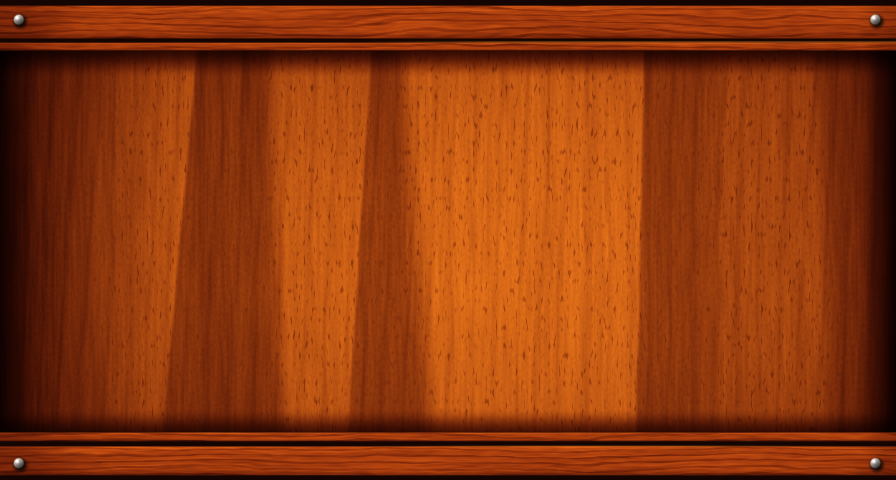
Write a Shadertoy shader that draws this texture.

```glsl
// Varnished wood panel of tapered vertical veneers, framed by horizontal rails
// with a steel pin in each corner. One brightness value drives the wood colour;
// stretched gradient noise gives the grain, growth lines and pores.

vec2 hashGradient(vec2 cell) {
    vec2 h = vec2(dot(cell, vec2(127.1, 311.7)), dot(cell, vec2(269.5, 183.3)));
    return fract(sin(h) * 43758.5) * 2.0 - 1.0;
}

float gradientNoise(vec2 p) {
    vec2 i = floor(p), f = p - i;
    vec2 u = f * f * f * (f * (f * 6.0 - 15.0) + 10.0);
    vec2 e = vec2(0.0, 1.0);
    float low = mix(dot(hashGradient(i), f),
                    dot(hashGradient(i + e.yx), f - e.yx), u.x);
    float high = mix(dot(hashGradient(i + e.xy), f - e.xy),
                     dot(hashGradient(i + e.yy), f - e.yy), u.x);
    return mix(low, high, u.y);
}

float fbm(vec2 p) {
    float sum = 0.0, amplitude = 0.6;
    for (int i = 0; i < 4; i++) {
        sum += amplitude * gradientNoise(p);
        p = p * 2.03 + 17.3;
        amplitude *= 0.55;
    }
    return sum;
}

// Brightness to warm varnish: green and blue fade faster than red.
vec3 woodColor(float tone) {
    return vec3(0.9, 0.45, 0.1) * pow(max(tone, 0.02), 1.0) *
           vec3(1.0, pow(max(tone, 0.02), 0.55), pow(max(tone, 0.02), 0.5));
}

float band(float v, float lo, float hi, float soft) {
    return smoothstep(lo - soft, lo + soft, v) * (1.0 - smoothstep(hi - soft, hi + soft, v));
}

// Broad light and dark veneers, split by three slanted seams.
float veneerTone(vec2 uv, float soft) {
    float x = uv.x + 0.0015 * gradientNoise(vec2(3.0, uv.y * 7.0));
    float y = uv.y;
    float first = mix(0.43, 0.82, smoothstep(0.02, 0.21, x));
    float second = mix(0.59, 0.83, smoothstep(-0.012, 0.014, x - 0.316 + 0.018 * y));
    float third = mix(0.61, 0.88, smoothstep(-0.022, 0.016, x - 0.487 + 0.040 * y));
    float fourth = 0.62 + 0.12 * smoothstep(0.77, 0.83, x)
                 - 0.19 * smoothstep(-0.012, 0.012, x - 0.925 + 0.010 * y);
    float tone = mix(first, second, smoothstep(-soft, soft, x - 0.177 - 0.048 * y));
    tone = mix(tone, third, smoothstep(-soft, soft, x - 0.385 - 0.033 * y));
    return mix(tone, fourth, smoothstep(-soft, soft, x - 0.709 - 0.0115 * y));
}

float panelTone(vec2 uv, vec2 p, float soft) {
    float tone = veneerTone(uv, soft);
    // Growth lines, long fibres and short pores
    float phase = fract(uv.x * 41.0 - uv.y * 0.7 + 1.3 * fbm(vec2(p.x * 5.0, p.y * 0.8)));
    tone -= 0.065 * band(phase, 0.42, 0.58, 0.14);
    tone += 0.13 * fbm(vec2(p.x * 32.0, p.y * 1.4));
    tone += 0.09 * gradientNoise(vec2(p.x * 150.0, p.y * 9.0));
    float pores = gradientNoise(vec2(p.x * 190.0, p.y * 52.0));
    tone -= 0.20 * smoothstep(0.12, 0.5, pores) * smoothstep(0.5, 0.8, tone);
    tone += 0.06 * gradientNoise(p * vec2(210.0, 120.0));
    // Vignette and the shadows cast by the frame
    vec2 d = (uv - vec2(0.53, 0.48)) * vec2(1.0, 1.1);
    tone *= 1.06 - 0.62 * dot(d, d);
    tone *= smoothstep(-0.025, 0.06, uv.x) * (1.0 - smoothstep(0.945, 1.015, uv.x));
    tone *= mix(0.28, 1.0, 1.0 - smoothstep(0.835, 0.897, uv.y));
    return tone * mix(0.35, 1.0, smoothstep(0.095, 0.15, uv.y));
}

// Horizontal rail with flowing grain and rounded upper and lower edges.
vec3 addRail(vec3 base, vec2 uv, vec2 p, float lo, float hi, float px) {
    float v = (uv.y - lo) / (hi - lo);
    float warp = fbm(vec2(p.x * 2.2, p.y * 9.0 + lo * 40.0));
    float grain = fbm(vec2(p.x * 3.0, p.y * 95.0 + 5.0 * warp));
    float streak = smoothstep(0.35, 0.95, sin(p.y * 420.0 + 14.0 * warp));
    float fibre = gradientNoise(vec2(p.x * 22.0, p.y * 210.0));
    float tone = 0.70 + 0.24 * grain - 0.13 * streak + 0.12 * fibre;
    tone += 0.10 * smoothstep(0.72, 0.95, v) - 0.18 * (1.0 - smoothstep(0.0, 0.22, v));
    tone *= mix(0.72, 1.0, smoothstep(0.0, 0.12, uv.x));
    tone *= 1.0 - 0.18 * smoothstep(0.95, 1.0, uv.x);
    vec3 wood = woodColor(tone) * vec3(1.04, 0.92, 0.9);
    return mix(base, wood, band(uv.y, lo, hi, px));
}

// Domed steel pin lit from the upper left.
vec3 addPin(vec3 base, vec2 offset, float radius, float px) {
    float shadow = 1.0 - smoothstep(0.6, 1.9, length(offset + radius * vec2(-0.3, 0.4)) / radius);
    base *= 1.0 - 0.8 * shadow;
    vec2 n = offset / radius;
    float light = 0.52 + 0.32 * dot(n, vec2(-0.6, 0.8));
    light += 0.4 * exp(-6.0 * dot(n - vec2(-0.3, 0.35), n - vec2(-0.3, 0.35)));
    float mask = 1.0 - smoothstep(-px, px, length(offset) - radius);
    return mix(base, vec3(1.0, 0.96, 0.93) * light, mask);
}

void mainImage(out vec4 fragColor, in vec2 fragCoord) {
    vec2 uv = fragCoord / iResolution.xy;
    float aspect = iResolution.x / iResolution.y;
    float px = 1.0 / iResolution.y;
    vec2 p = vec2(uv.x * aspect, uv.y);

    // Panel, then dark gaps behind the frame
    vec3 color = woodColor(panelTone(uv, p, 0.0015 + px * 0.5));
    float inside = band(uv.y, 0.100, 0.894, px);
    color = mix(vec3(0.08, 0.02, 0.01), color, inside);

    // Frame: a wide board and a thin moulding at each end
    color = addRail(color, uv, p, 0.920, 0.988, px);
    color = addRail(color, uv, p, 0.895, 0.911, px);
    color = addRail(color, uv, p, 0.081, 0.099, px);
    color = addRail(color, uv, p, 0.010, 0.070, px);

    // Thin varnish glints along the gaps
    float glint = band(uv.y, 0.911, 0.914, px) * smoothstep(0.38, 0.6, uv.x);
    glint += 0.7 * band(uv.y, 0.069, 0.072, px) * band(uv.x, 0.5, 0.85, 0.12);
    color += vec3(0.42, 0.25, 0.07) * glint;

    for (int i = 0; i < 4; i++) {
        vec2 corner = vec2(float(i % 2), float(i / 2));
        vec2 center = mix(vec2(0.021, 0.035), vec2(0.977, 0.959), corner);
        color = addPin(color, (uv - center) * vec2(aspect, 1.0), 0.0105, px);
    }
    fragColor = vec4(clamp(color, 0.0, 1.0), 1.0);
}
```
